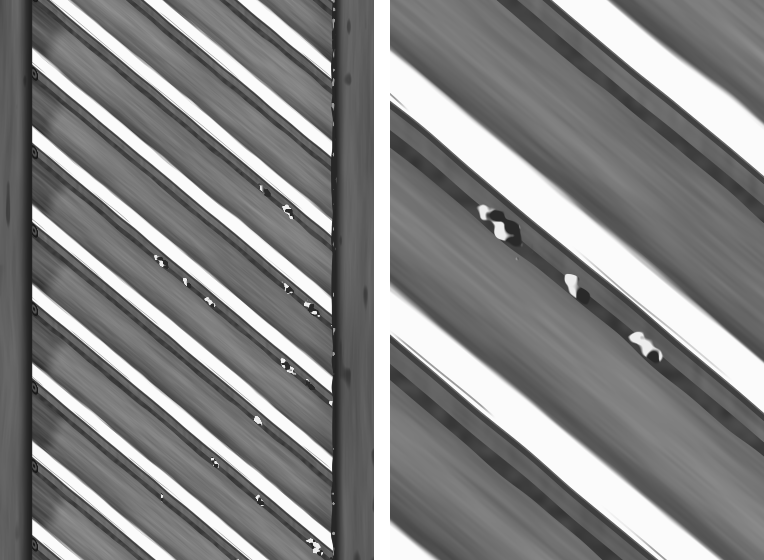
Left: the whole. Right: its middle third, enlarged.
A Shadertoy shader for this texture:

```glsl
// Grey wooden louvre: diagonal slats with bright gaps between two upright posts.

float hash(vec2 p) {
    p = fract(p * vec2(0.1731, 0.2397));
    p += dot(p, p.yx + 23.19);
    return fract((p.x + p.y) * p.x * 17.0);
}

float noise(vec2 p) {
    vec2 i = floor(p), f = fract(p);
    f = f * f * (3.0 - 2.0 * f);
    return mix(mix(hash(i), hash(i + vec2(1, 0)), f.x),
               mix(hash(i + vec2(0, 1)), hash(i + vec2(1, 1)), f.x), f.y);
}

// Streaks running along the first axis, roughly -0.5 to 0.5.
float grain(vec2 p) {
    return 0.45 * noise(p * vec2(5, 75)) + 0.35 * noise(p * vec2(12, 190))
         + 0.2 * noise(p * vec2(30, 380)) - 0.5;
}

// One soft-edged band from a to b.
float band(float a, float b, float soft, float x) {
    return smoothstep(a - soft, a + soft, x) * (1.0 - smoothstep(b - soft, b + soft, x));
}

float slats(vec2 p, float aa) {
    float across = p.y - 0.835 * p.x;
    float along = (p.x + 0.835 * p.y) / 1.303;
    float v = (across - 0.079) / 0.2098;
    float row = floor(v), t = v - row;
    float streak = grain(vec2(along, across / 1.303) + row * 3.7);
    float wobble = 0.012 * (noise(vec2(p.x * 22.0, row * 9.0)) - 0.5);

    // Board face, shaded across its width
    float shade = 0.41 + 0.08 * band(0.36, 0.7, 0.14, t) - 0.07 * smoothstep(0.72, 0.88, t);
    shade += 0.16 * streak + 0.05 * (noise(vec2(along * 4.0, row * 5.0)) - 0.5);

    // Shadow of the left post, cut off at a slant
    float cut = 0.172 - 0.085 * (t - 0.3) + 0.012 * noise(vec2(t * 12.0, row));
    float shadow = 1.0 - smoothstep(cut - 0.025, cut + 0.01, p.x);
    shade -= shadow * (0.09 + 0.08 * noise(vec2(along * 9.0, across * 160.0)));
    shade -= 0.05 * smoothstep(0.8, 0.89, p.x);

    // Lower board edge and the dark line under it
    float edge = 0.37 + 0.12 * streak + 0.05 * noise(p * vec2(140, 30));
    shade = mix(shade, edge, 1.0 - smoothstep(0.22, 0.24, t + wobble));
    float crack = band(0.225, 0.285 + 0.02 * noise(vec2(p.x * 30.0, row)), aa, t + wobble);
    shade = mix(shade, 0.17 + 0.1 * noise(p * 90.0), 0.85 * crack);
    shade = mix(shade, 0.2, 0.75 * band(0.108, 0.135, aa, t + wobble));

    // Light through the gap: crisp below, fading above
    float light = 1.0 - smoothstep(0.1 - aa, 0.1 + aa, t + wobble);
    light = max(light, smoothstep(0.865, 0.915, t + 0.06 * streak));
    shade = mix(shade, 0.985, light);
    float hair = band(0.073, 0.083, aa, t - wobble) * smoothstep(0.4, 0.65, noise(vec2(p.x * 13.0, row * 7.0)));
    shade = mix(shade, 0.45, 0.7 * hair);

    // Broken flakes caught on the edge, denser to the right
    float q = p.x * 15.0, cell = floor(q);
    vec2 id = vec2(cell, row + 31.0);
    float middle = 0.35 + 0.3 * hash(id + 5.3);
    float size = 0.5 + 0.6 * hash(id + 11.7);
    vec2 d = vec2((q - cell - middle) / 0.3, (t - 0.24) / 0.075) / size;
    float rough = noise(p * 130.0);
    float chance = 0.6 * smoothstep(0.25, 0.85, p.x) * band(-1.5, 4.5, 0.5, row);
    float flake = step(hash(id), chance) * (1.0 - smoothstep(0.75, 1.0, length(d) + 0.9 * (rough - 0.5)));
    float glint = smoothstep(0.42, 0.58, noise(p * vec2(95, 110) + 40.0));
    shade = mix(shade, mix(0.16, 0.93, glint), flake);

    // Rounded peg at the left end of each gap
    vec2 peg = (vec2(p.x, t) - vec2(0.091, 0.2)) / vec2(0.012, 0.085);
    float r = length(peg);
    shade = mix(shade, 0.1 + 0.22 * band(0.25, 0.6, 0.15, r), 1.0 - smoothstep(0.85, 1.0, r));
    return shade;
}

float post(vec2 p) {
    float warp = 0.015 * noise(p * vec2(9, 4));
    float shade = 0.375 + 0.1 * grain(vec2(p.y * 0.6, p.x * 0.7 + warp));
    shade += 0.06 * (noise(p * vec2(14, 3)) - 0.5);
    // Occasional knots
    shade -= 0.12 * smoothstep(0.83, 0.97, noise(p * vec2(45, 14) + 7.0));
    // Dark inner sides facing the slats
    float inner = p.x < 0.5 ? smoothstep(0.045, 0.084, p.x) : 1.0 - smoothstep(0.892, 0.925, p.x);
    return mix(shade, 0.09, 0.88 * inner);
}

void mainImage(out vec4 fragColor, in vec2 fragCoord) {
    // Unit is the canvas width; y runs down from the top
    vec2 p = vec2(fragCoord.x, iResolution.y - fragCoord.y) / iResolution.x;
    float px = 0.8 / iResolution.x;
    float ragged = 0.006 * (noise(vec2(p.y * 28.0, 3.0)) - 0.5);

    float panel = band(0.086, 0.888 + ragged, px, p.x);
    float shade = mix(post(p), slats(p, px / 0.21), panel);

    // Splintered rim beside the right post
    float rim = band(0.888 + ragged, 0.897 - ragged, px, p.x);
    float chips = smoothstep(0.72, 0.85, noise(p * vec2(120, 75)));
    shade = mix(shade, mix(0.15, 0.6, chips), rim);

    fragColor = vec4(vec3(clamp(shade, 0.0, 1.0)), 1.0);
}
```
